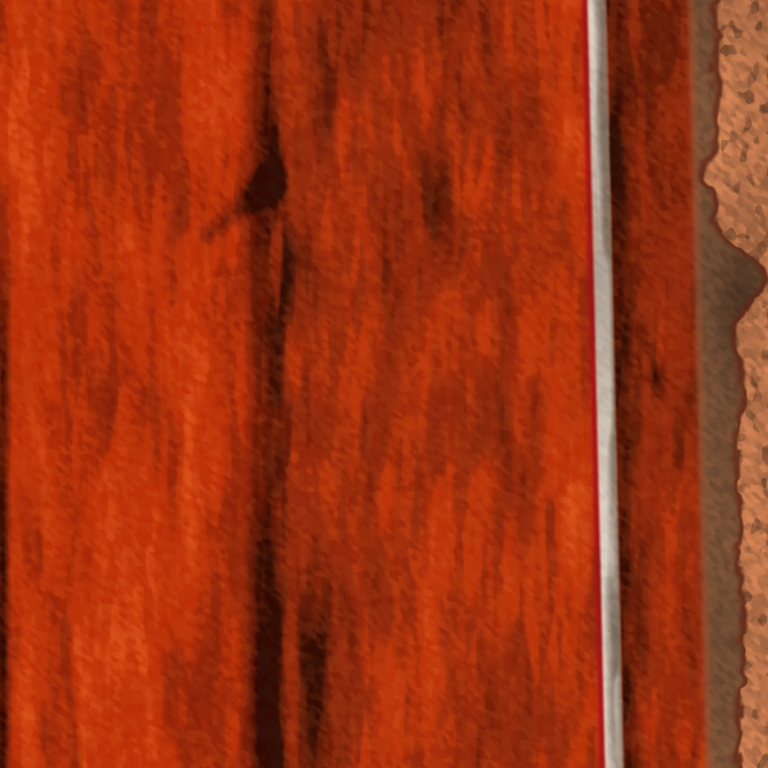
This texture is drawn by a three.js fragment shader. Its source:

```glsl
// Weathered red timber boards with a dark groove, a pale metal strip, a trim
// and chipped plaster at the right. Grain is smooth cellular noise stretched
// along the boards, mapped to a red ramp; the parts are layered by soft edges.
varying vec2 vUv;

const vec3 DEEP_RED = vec3(0.20, 0.045, 0.010);
const vec3 DARK_RED = vec3(0.40, 0.105, 0.025);
const vec3 MID_RED = vec3(0.58, 0.155, 0.040);
const vec3 BRIGHT_RED = vec3(0.74, 0.200, 0.035);
const vec3 ORANGE = vec3(0.86, 0.310, 0.090);
const vec3 STRIP_LIGHT = vec3(0.84, 0.80, 0.75);
const vec3 STRIP_SHADE = vec3(0.50, 0.43, 0.37);
const vec3 STRIP_FRINGE = vec3(0.64, 0.05, 0.11);
const vec3 TRIM_RIM = vec3(0.60, 0.33, 0.20);
const vec3 MORTAR = vec3(0.45, 0.30, 0.20);
const vec3 PLASTER = vec3(0.73, 0.45, 0.29);
const vec3 PLASTER_RIM = vec3(0.40, 0.15, 0.08);

const float LEFT_TONE = 0.70;
const float RIGHT_TONE = 0.54;
const float TRIM_TONE = 0.44;
const float STRIP_X = 0.785;     // left side of the strip at the bottom
const float STRIP_LEAN = 0.023;  // how far it leans left at the top
const float STRIP_WIDTH = 0.027;
const float TRIM_END = 0.138;    // measured from the strip
const float SOFT = 0.003;        // edge softness

vec3 hash3(vec2 p) {
  vec3 q = fract(p.xyx * vec3(0.1031, 0.1030, 0.0973));
  q += dot(q, q.yxz + 33.33);
  return fract((q.xxy + q.yzz) * q.zyx);
}

// Smooth cellular noise: random values blended around jittered points, -1 to 1.
float cells(vec2 p) {
  vec2 id = floor(p);
  vec2 f = fract(p);
  float sum = 0.0;
  float total = 0.0;
  for (int j = -1; j <= 1; j++) {
    for (int i = -1; i <= 1; i++) {
      vec2 cell = vec2(float(i), float(j));
      vec3 rnd = hash3(id + cell + 40.0);
      vec2 d = cell + rnd.xy - f;
      float weight = exp(-6.0 * dot(d, d));
      sum += weight * (rnd.z * 2.0 - 1.0);
      total += weight;
    }
  }
  return sum / total;
}

float edge(float at, float x) { return smoothstep(at - SOFT, at + SOFT, x); }

float bump(float center, float width, float x) {
  float d = (x - center) / width;
  return exp(-d * d);
}

float spot(vec2 p, vec2 center, vec2 size) {
  vec2 d = (p - center) / size;
  return exp(-dot(d, d));
}

vec3 woodRamp(float t) {
  vec3 c = mix(DEEP_RED, DARK_RED, smoothstep(0.0, 0.25, t));
  c = mix(c, MID_RED, smoothstep(0.22, 0.50, t));
  c = mix(c, BRIGHT_RED, smoothstep(0.48, 0.75, t));
  return mix(c, ORANGE, smoothstep(0.75, 1.10, t));
}

// Dark branch scar, widening from its lower left tip towards the groove.
float scar(vec2 p) {
  vec2 tip = vec2(0.270, 0.692);
  vec2 axis = vec2(0.080, 0.070);
  float h = clamp(dot(p - tip, axis) / dot(axis, axis), 0.0, 1.0);
  float d = length(p - tip - axis * h) - mix(0.003, 0.020, h);
  return (1.0 - smoothstep(-0.010, 0.012, d)) * mix(0.6, 1.0, h);
}

void main() {
  vec2 p = vUv;
  float s = p.x - STRIP_X + STRIP_LEAN * p.y;

  // Grain from broad stains down to fine slanted speckle
  float stain = cells(p * vec2(10.0, 5.0));
  float streak = cells(p * vec2(42.0, 8.0) + vec2(stain * 0.4, 0.0));
  float fiber = cells(p * vec2(105.0, 17.0) + 7.0);
  float speckle = cells(vec2(p.x + p.y * 0.5, p.y) * vec2(140.0, 125.0));

  // Boards, groove and dark marks
  float rightBoard = smoothstep(0.33, 0.37, p.x);
  float tone = mix(LEFT_TONE, RIGHT_TONE, rightBoard);
  tone = mix(tone, TRIM_TONE, edge(STRIP_WIDTH, s));
  tone += 0.19 * stain + 0.16 * streak + 0.11 * fiber + 0.06 * speckle;
  float wobble = p.x + 0.006 * streak + 0.004 * fiber;
  float groove = smoothstep(0.310, 0.340, wobble)
    * (1.0 - smoothstep(0.350, 0.395 - 0.015 * p.y, wobble));
  tone -= groove * mix(0.50, 0.36, p.y) + 0.45 * scar(p);
  tone -= 0.30 * spot(p, vec2(0.43, 0.14), vec2(0.035, 0.16));
  tone -= 0.30 * spot(p, vec2(0.855, 0.51), vec2(0.010, 0.025));
  tone += 0.12 * bump(0.745, 0.022, p.x) + 0.10 * bump(0.035, 0.02, p.x);
  tone -= 0.60 * (1.0 - smoothstep(0.003, 0.018, p.x))
    * (1.0 - smoothstep(0.50, 0.85, p.y));
  tone -= 0.32 * edge(STRIP_WIDTH, s) * (1.0 - smoothstep(0.035, 0.062, s));
  vec3 color = woodRamp(tone);
  color += vec3(0.0, 0.020, 0.014) * (rightBoard * 0.6 + speckle);

  // Pale strip with a red fringe on its left
  float shade = smoothstep(0.30, 0.95, s / STRIP_WIDTH + 0.25 * cells(p * vec2(60.0, 9.0)));
  shade = max(shade, 0.45 * bump(0.65, 0.20, p.y));
  vec3 strip = mix(STRIP_LIGHT, STRIP_SHADE, shade) + 0.03 * speckle;
  color = mix(color, STRIP_FRINGE, 0.8 * bump(-0.001, 0.004, s));
  color = mix(color, strip, edge(0.003, s) * (1.0 - edge(STRIP_WIDTH, s)));

  // Mortar gap behind the soft rim of the trim
  vec3 mortar = MORTAR * (1.0 + 0.10 * speckle + 0.08 * stain);
  mortar *= 1.0 - 0.30 * spot(p, vec2(0.97, 0.59), vec2(0.03, 0.09));
  color = mix(color, mortar, smoothstep(TRIM_END - 0.008, TRIM_END + 0.006, s));
  color = mix(color, TRIM_RIM, 0.55 * bump(TRIM_END, 0.006, s));

  // Chipped plaster with a dark rim and pits
  float chip = 0.963 - 0.028 * smoothstep(0.64, 0.72, p.y)
    - 0.014 * bump(0.77, 0.05, p.y) + 0.035 * bump(0.64, 0.035, p.y)
    + 0.007 * cells(p * vec2(20.0, 28.0)) + 0.004 * cells(p * 75.0);
  float pits = smoothstep(0.35, 0.80, cells(p * vec2(95.0, 75.0) + 3.0));
  vec3 plaster = PLASTER * (1.0 + 0.13 * speckle + 0.08 * stain - 0.25 * pits);
  color = mix(color, PLASTER_RIM, 0.75 * bump(chip, 0.005, p.x));
  color = mix(color, plaster, edge(chip + 0.004, p.x));

  gl_FragColor = vec4(clamp(color, 0.0, 1.0), 1.0);
}
```
